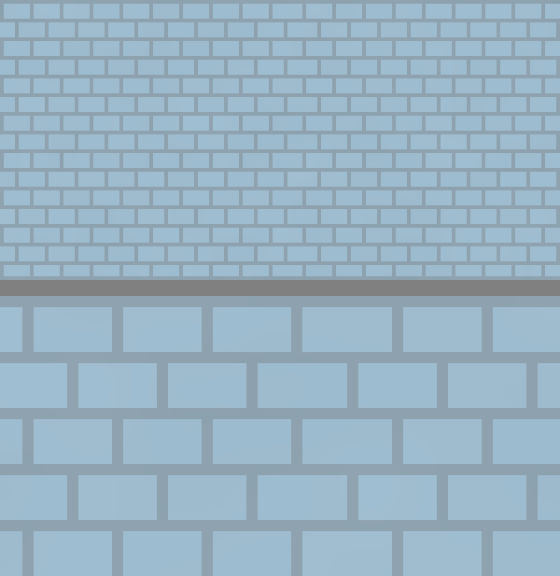
Top: the whole. Bottom: its middle third, enlarged.
Write a WebGL 2 fragment shader that draws this pattern.

```glsl
#version 300 es
precision highp float;

uniform vec2 u_resolution;
out vec4 outColor;

float hash(vec2 p) {
    p = fract(p * vec2(0.1031, 0.1137));
    p += dot(p, p.yx + 33.33);
    return fract((p.x + p.y) * p.x * 17.0);
}

float noise(vec2 p) {
    vec2 cell = floor(p);
    vec2 f = fract(p);
    f = f * f * (3.0 - 2.0 * f);
    return mix(mix(hash(cell), hash(cell + vec2(1.0, 0.0)), f.x),
               mix(hash(cell + vec2(0.0, 1.0)), hash(cell + vec2(1.0, 1.0)), f.x), f.y);
}

// Signed distance to unit-wide joints centred at multiples of the period
float jointDistance(float x, float period) {
    return abs(mod(x + 0.5 * period, period) - 0.5 * period) - 0.5;
}

void main() {
    // One unit is one joint width; y runs down from the top course
    vec2 uv = gl_FragCoord.xy / u_resolution;
    vec2 wall = vec2(uv.x, 1.0 - uv.y) * vec2(150.0, 75.0);
    vec2 pixel = vec2(150.0, 75.0) / u_resolution;

    // Alternate courses shift by half a brick; the middle brick is one unit wider
    float course = floor((wall.y - 0.5) / 5.0);
    float along = wall.x - clamp(wall.x - 79.0, 0.0, 1.0);
    along -= 0.5 + 4.0 * mod(course, 2.0);

    // Bed joints, with a closing joint along the bottom, and upright joints
    float bed = min(jointDistance(wall.y - 0.5, 5.0), 74.0 - wall.y);
    float upright = jointDistance(along, 8.0);
    vec2 cover = smoothstep(-0.6 * pixel, 0.6 * pixel, vec2(upright, bed));
    float brickMask = cover.x * cover.y;

    // Faint tone changes between bricks and across the wall
    float brickTone = hash(vec2(floor(along / 8.0), course) + 7.0) - 0.5;
    float wash = noise(wall * 0.12) - 0.5;
    vec3 brick = vec3(0.622, 0.738, 0.812) + 0.008 * brickTone + 0.008 * wash;
    vec3 mortar = vec3(0.555, 0.635, 0.685) + 0.012 * wash;

    outColor = vec4(mix(mortar, brick, brickMask), 1.0);
}
```
